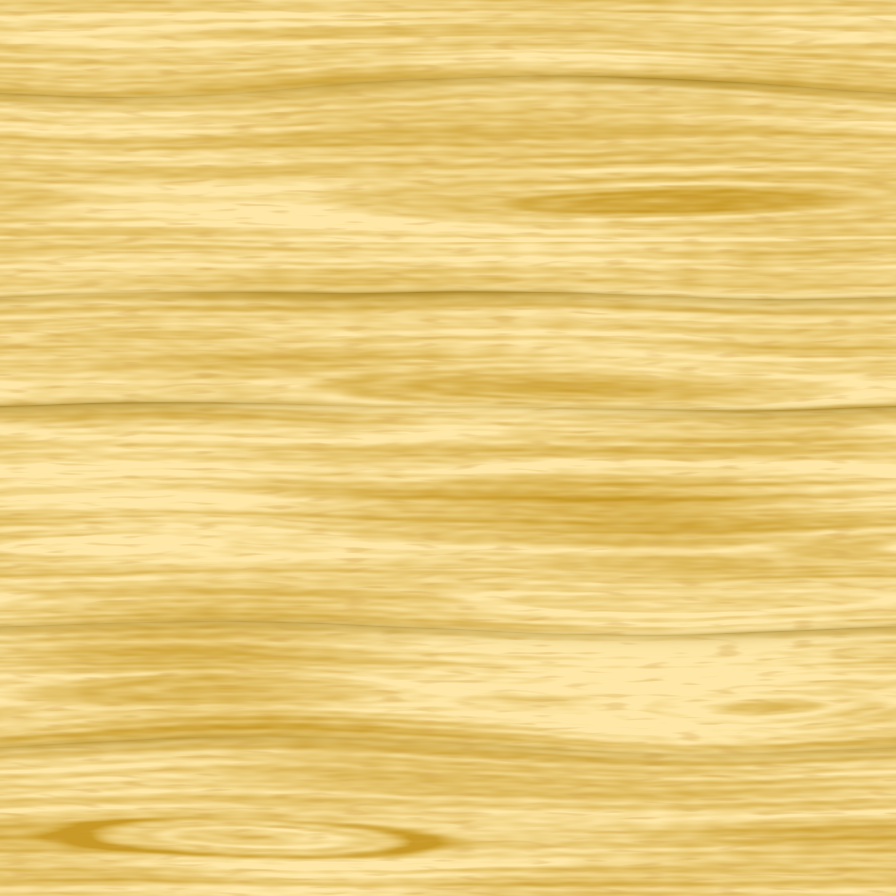
Write a Shadertoy shader that draws this texture.

```glsl
// Pale yellow wood with horizontal grain that wraps around the canvas edges.
// Stretched periodic gradient noise gives growth lines, bent by wavy seams and
// by long elliptical knots; short fibres and pores are laid over the top.

const float TAU = 6.28319;
const vec3 DARK_WOOD  = vec3(0.85, 0.695, 0.30);
const vec3 LIGHT_WOOD = vec3(0.99, 0.895, 0.63);
const vec3 SEAM_COLOR = vec3(0.65, 0.51, 0.14);
const vec3 PORE_COLOR = vec3(0.84, 0.66, 0.33);

// Seams: height, wave amplitude, wave phase, strength
const int SEAM_COUNT = 5;
const vec4 SEAMS[SEAM_COUNT] = vec4[](
    vec4(0.903, 0.010, 0.42, 0.75), vec4(0.671, 0.004, 0.13, 0.65),
    vec4(0.545, 0.003, 0.85, 0.80), vec4(0.297, 0.003, 0.95, 0.65),
    vec4(0.168, 0.004, 0.10, 0.45));

// Knots: centre and radii, then the tone added to core and rim
const int KNOT_COUNT = 9;
const vec4 KNOTS[KNOT_COUNT] = vec4[](
    vec4(0.28, 0.065, 0.18, 0.019), vec4(0.25, 0.221, 0.24, 0.017),
    vec4(0.65, 0.567, 0.30, 0.021), vec4(0.77, 0.333, 0.22, 0.011),
    vec4(0.73, 0.775, 0.35, 0.025), vec4(0.20, 0.625, 0.17, 0.010),
    vec4(0.12, 0.392, 0.25, 0.020), vec4(0.85, 0.215, 0.20, 0.025),
    vec4(0.50, 0.962, 0.60, 0.015));
const vec2 KNOT_TONES[KNOT_COUNT] = vec2[](
    vec2(0.1, -1.2), vec2(-0.35, 0.5), vec2(-0.65, 0.45),
    vec2(-0.1, 0.5), vec2(-0.5, 0.0), vec2(-0.4, 0.2),
    vec2(0.35, 0.2), vec2(-0.5, 0.0), vec2(-0.35, 0.0));

vec2 gradient(vec2 cell, float seed) {
    float h = fract(sin(dot(cell, vec2(127.1, 311.7)) + seed * 17.3) * 43758.5);
    return vec2(cos(TAU * h), sin(TAU * h));
}

// Gradient noise with freq cells across the unit square, periodic on both axes
float noise(vec2 uv, vec2 freq, float seed) {
    vec2 p = uv * freq, cell = floor(p), f = p - cell;
    vec2 s = f * f * f * (f * (f * 6.0 - 15.0) + 10.0);
    vec2 lo = mod(cell, freq), hi = mod(cell + 1.0, freq);
    float a = dot(gradient(lo, seed), f);
    float b = dot(gradient(vec2(hi.x, lo.y), seed), f - vec2(1, 0));
    float c = dot(gradient(vec2(lo.x, hi.y), seed), f - vec2(0, 1));
    float d = dot(gradient(hi, seed), f - 1.0);
    return mix(mix(a, b, s.x), mix(c, d, s.x), s.y);
}

// Growth lines: broad bands, ever finer long lines, and a few pale streaks
float grain(vec2 p) {
    float tone = 0.85 * noise(p, vec2(2, 10), 1.0)
               + 0.55 * noise(p, vec2(1, 37), 2.0)
               + 0.45 * noise(p, vec2(2, 61), 3.0)
               + 0.55 * noise(p, vec2(1, 103), 11.0)
               + 0.50 * noise(p, vec2(2, 167), 12.0);
    float line = 1.0 - smoothstep(0.0, 0.08, abs(noise(p, vec2(1, 19), 4.0)));
    float mask = smoothstep(0.0, 0.35, noise(p, vec2(1, 9), 5.0));
    return tone + 0.5 * line * mask;
}

// Straightens the seam waves so that each seam lies at a constant height
vec2 followSeams(vec2 uv) {
    vec2 p = uv;
    for (int i = 0; i < SEAM_COUNT; i++) {
        vec4 s = SEAMS[i];
        float reach = (uv.y - s.x) / 0.05;
        p.y -= s.y * sin(TAU * (uv.x - s.z)) * exp(-reach * reach);
    }
    return p;
}

// A sharp upper edge with a softer shadow below, uneven along its length
float seamShade(vec2 p) {
    float shade = 0.0, vary = 0.8 + 1.3 * noise(p, vec2(3, 7), 6.0);
    for (int i = 0; i < SEAM_COUNT; i++) {
        float d = p.y - SEAMS[i].x;
        shade += SEAMS[i].w * vary * exp(-abs(d) / (d > 0.0 ? 0.0026 : 0.0060));
    }
    return clamp(shade, 0.0, 1.0);
}

// Woodgrain tone, with concentric rings inside each knot
float woodTone(vec2 p) {
    vec2 bent = p, ring = p;
    float inside = 0.0, tint = 0.0;
    for (int i = 0; i < KNOT_COUNT; i++) {
        vec4 k = KNOTS[i];
        vec2 d = vec2(fract(p.x - k.x + 0.5) - 0.5, p.y - k.y), q = d / k.zw;
        float r = length(q), rim = (r - 1.08) / 0.17;
        float w = 1.0 - smoothstep(0.8, 1.2, r);
        bent.y -= 0.6 * d.y * exp(-0.5 * r * r);
        if (w > inside) { inside = w; ring.y = k.y + 1.4 * k.w * r; }
        tint += KNOT_TONES[i].x * exp(-2.0 * r * r)
              + KNOT_TONES[i].y * exp(-rim * rim) * (0.4 + 0.6 * min(q.x * q.x, 1.0));
    }
    return 0.61 + tint + mix(grain(bent), grain(ring), inside);
}

void mainImage(out vec4 fragColor, in vec2 fragCoord) {
    vec2 uv = fragCoord / iResolution.xy;
    vec2 p = followSeams(uv);
    p.y += 0.014 * noise(uv, vec2(2, 6), 7.0) + 0.0012 * noise(uv, vec2(9, 30), 8.0);

    // Fibres roughen the tone; pores leave short warm dashes
    float fibre = noise(uv, vec2(28, 210), 9.0);
    float pore = smoothstep(0.15, 0.55, noise(uv, vec2(24, 190), 10.0));
    float tone = clamp(woodTone(p) + 0.32 * fibre, -0.45, 1.08);

    vec3 color = mix(DARK_WOOD, LIGHT_WOOD, tone);
    color = mix(color, PORE_COLOR, 0.35 * pore);
    color = mix(color, SEAM_COLOR, seamShade(p));
    fragColor = vec4(color, 1.0);
}
```
